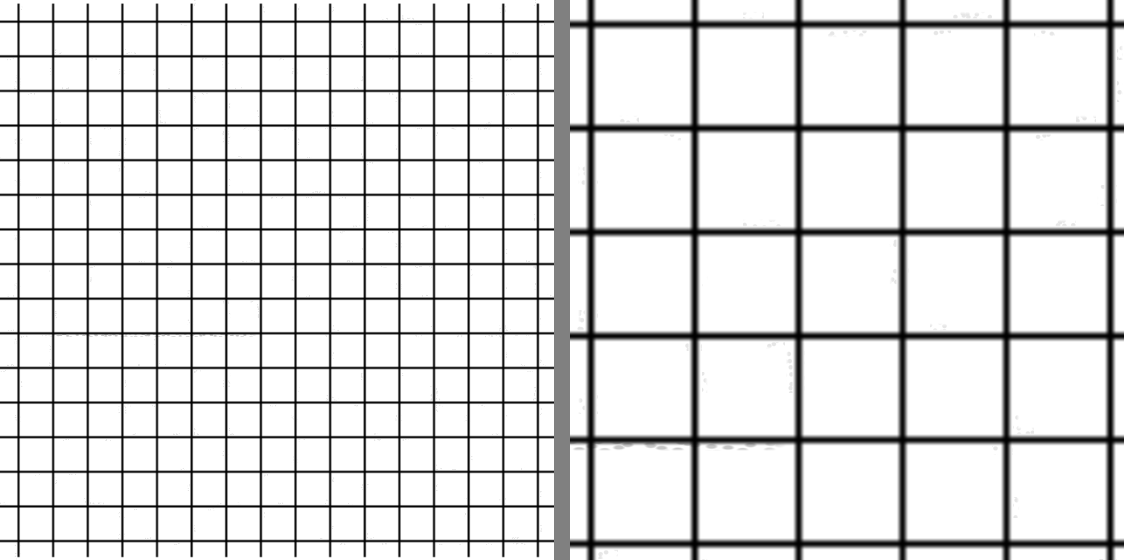
Left, the full canvas; right, a detail of the centre.
A Shadertoy shader for this pattern:

```glsl
float hash(vec2 p) {
    return fract(sin(dot(p, vec2(127.1, 311.7))) * 4375.85);
}

// Distance to the nearest jittered point
float cellular(vec2 p) {
    vec2 cell = floor(p);
    float nearest = 2.0;
    for (int j = -1; j <= 1; j++) {
        for (int i = -1; i <= 1; i++) {
            vec2 c = cell + vec2(i, j);
            vec2 point = c + vec2(hash(c), hash(c + 19.3));
            nearest = min(nearest, distance(p, point));
        }
    }
    return nearest;
}

// Soft ink stroke, solid at the centre and fading outward
float stroke(float dist, float pixel) {
    return 1.0 - smoothstep(0.0, max(0.062, 1.5 * pixel), abs(dist));
}

void mainImage(out vec4 fragColor, in vec2 fragCoord) {
    // Sixteen square cells span the canvas width
    float pixel = 16.0 / iResolution.x;
    vec2 p = fragCoord * pixel;
    vec2 q = p - vec2(0.535, 0.547);
    vec2 line = floor(q + 0.5);
    vec2 offset = q - line;

    // Each line has a slightly different ink density
    float column = stroke(offset.x, pixel) * (0.93 + 0.06 * hash(vec2(line.x, 3.0)));
    float row = stroke(offset.y, pixel) * (0.93 + 0.06 * hash(vec2(7.0, line.y)));

    // Columns stop just short of the top and bottom edges
    float top = 16.0 * iResolution.y / iResolution.x - 0.105;
    column *= smoothstep(-pixel, pixel, p.y - 0.085) * smoothstep(-pixel, pixel, top - p.y);

    // Rare pale specks beside the lines
    float gap = min(abs(offset.x), abs(offset.y));
    float beside = smoothstep(0.05, 0.07, gap) * smoothstep(0.13, 0.09, gap);
    float rare = step(0.93, hash(floor(p * 5.0)));
    float wear = 0.10 * beside * rare * smoothstep(0.4, 0.2, cellular(p * 14.0));

    // Broken fringe under part of one row
    float fringe = smoothstep(0.05, 0.02, abs(offset.y + 0.06));
    fringe *= step(abs(line.y - 6.0), 0.5) * smoothstep(3.1, 2.7, abs(p.x - 4.4));
    wear += 0.22 * fringe * smoothstep(0.5, 0.2, cellular(p * vec2(7.0, 16.0)));

    float paper = (1.0 - column) * (1.0 - row) * (1.0 - wear);
    fragColor = vec4(vec3(paper), 1.0);
}
```
